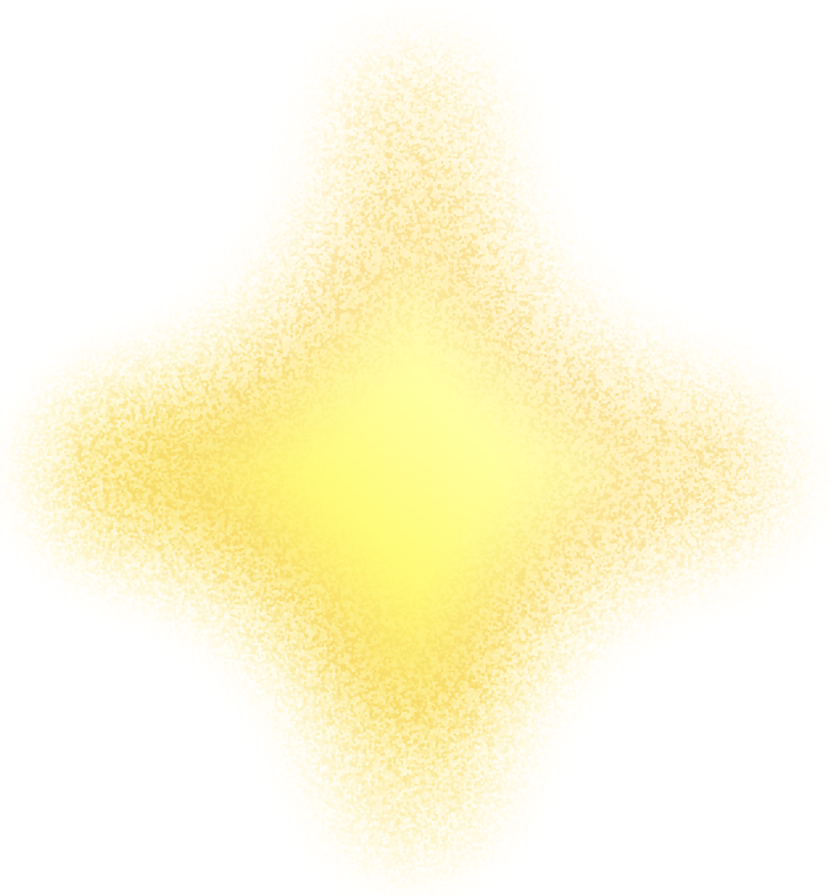
A Shadertoy shader for this background:

```glsl
// A soft four-armed golden star of grainy spray with a smooth glowing core, on white.
#define CENTER vec2(0.462, 0.473)
#define ARM_RADIUS 0.115
#define ARM_BLEND 0.32
#define CORE_SIZE 0.27
#define GRAIN_SCALE 340.0
#define GRAIN_CONTRAST 1.5
#define GOLD_PALE vec3(1.00, 0.935, 0.70)
#define GOLD_DEEP vec3(0.985, 0.90, 0.45)
#define AMBER vec3(0.95, 0.81, 0.40)
#define CORE_PALE vec3(1.00, 1.00, 0.68)
#define CORE_DEEP vec3(1.00, 0.98, 0.42)

vec2 hash2(vec2 cell) {
    vec3 q = fract(cell.xyx * vec3(0.1031, 0.1030, 0.0973));
    q += dot(q, q.yzx + 33.33);
    return fract((q.xx + q.yz) * q.zy);
}

// Smooth cellular noise: random cell values weighted by nearness.
float grainNoise(vec2 p) {
    vec2 cell = floor(p), local = fract(p);
    float total = 0.0, weights = 0.0;
    for (int y = -1; y <= 1; y++)
    for (int x = -1; x <= 1; x++) {
        vec2 offset = vec2(x, y);
        vec2 delta = offset + hash2(cell + offset) - local;
        float weight = exp(-5.0 * dot(delta, delta));
        total += weight * hash2(cell + offset + 71.0).x;
        weights += weight;
    }
    return total / weights;
}

float smoothMin(float a, float b, float k) {
    float h = max(k - abs(a - b), 0.0) / k;
    return min(a, b) - h * h * k * 0.25;
}

// Two crossing capsules, melted together where they meet.
float starDistance(vec2 p) {
    float vertical = length(vec2(p.x, p.y - clamp(p.y, -0.34, 0.39)));
    float horizontal = length(vec2(p.x - clamp(p.x, -0.33, 0.33), p.y));
    return smoothMin(vertical, horizontal, ARM_BLEND) - ARM_RADIUS;
}

void mainImage(out vec4 fragColor, in vec2 fragCoord) {
    // Height is one unit; the centre keeps its place at any aspect.
    vec2 p = (fragCoord - 0.5 * iResolution.xy) / iResolution.y;
    p -= CENTER - vec2(0.463, 0.5);

    // Spray density: soft border, thinner toward the arm tips.
    float density = smoothstep(0.045, -0.10, starDistance(p));
    float reach = length(p) + 0.09 * smoothstep(0.15, 0.38, -p.y);
    density *= 1.0 - 0.65 * smoothstep(0.20, 0.52, reach);

    // Grains vary the spray most where it is half dense.
    float grain = grainNoise(p * GRAIN_SCALE);
    float contrast = GRAIN_CONTRAST * density * (1.25 - density);
    float spray = clamp(density + (0.5 - grain) * contrast, 0.0, 1.0);

    // Gold deepens toward the lower left.
    float depth = smoothstep(-0.18, 0.20, -dot(p, vec2(0.65, 0.76)));
    vec3 gold = mix(GOLD_PALE, GOLD_DEEP, depth);
    gold = mix(gold, AMBER, 0.4 * smoothstep(0.6, 0.15, grain) * spray);
    vec3 color = mix(vec3(1.0), gold, spray);

    // Smooth diamond core over the spray.
    vec2 soft = sqrt(p * p + 0.0004);
    float core = smoothstep(CORE_SIZE, 0.08, soft.x + soft.y - 0.02);
    color = mix(color, mix(CORE_PALE, CORE_DEEP, depth), core);

    fragColor = vec4(color, 1.0);
}
```
